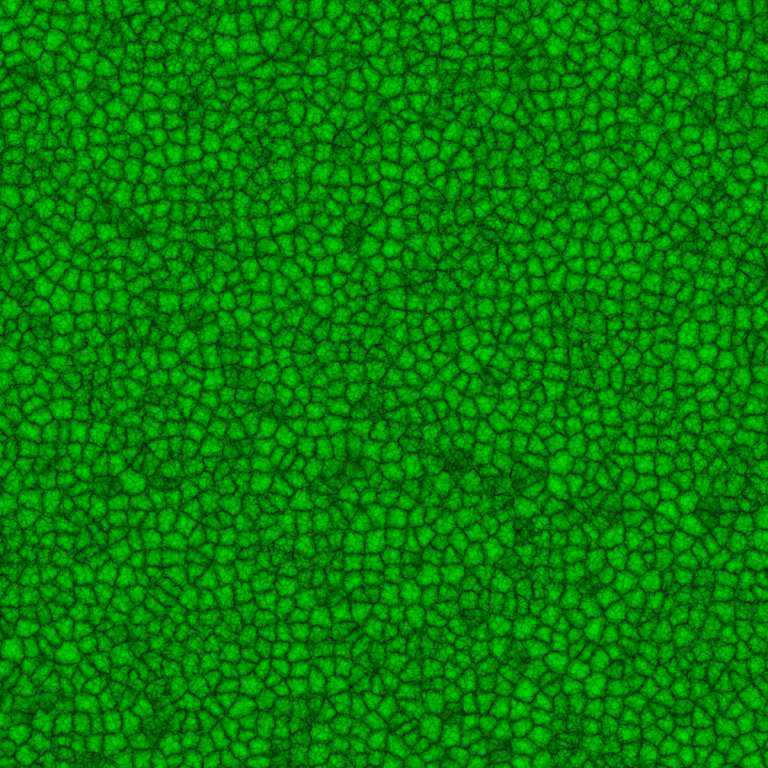
This texture is drawn by a three.js fragment shader. Its source:

```glsl
// Mossy green skin of small packed cells parted by thin dark creases.
// Three rotated octaves of cellular noise (second minus first distance)
// are layered, with slow sine patches where the fine grain takes over.

varying vec2 vUv;

const float CELLS_ACROSS = 42.0;
const float JITTER = 0.94;
const float CREASE_SHARPNESS = 3.3;
const float DARKEST_GREEN = 0.055;
const float GREEN_RANGE = 0.85;

vec2 hash2(vec2 p) {
  vec3 q = fract(p.xyx * vec3(0.1031, 0.1030, 0.0973));
  q += dot(q, q.yzx + 33.33);
  return fract((q.xx + q.yz) * q.zy);
}

// Gap between the nearest and second nearest cell centres
float cellGap(vec2 p) {
  vec2 cell = floor(p);
  vec2 local = fract(p);
  float nearest = 8.0;
  float second = 8.0;
  for (int y = -1; y <= 1; y++) {
    for (int x = -1; x <= 1; x++) {
      vec2 offset = vec2(float(x), float(y));
      vec2 centre = offset + 0.5 + JITTER * (hash2(cell + offset) - 0.5);
      float d = length(centre - local);
      second = min(second, max(nearest, d));
      nearest = min(nearest, d);
    }
  }
  return second - nearest;
}

// Rounded cell: dark at the crease, levelling off towards the middle
float pillow(vec2 p, float sharpness) {
  float gap = cellGap(p);
  return 1.0 - exp(-sharpness * sqrt(gap * gap + 0.0004));
}

vec2 rotate(vec2 p, float angle) {
  float c = cos(angle);
  float s = sin(angle);
  return vec2(c * p.x - s * p.y, s * p.x + c * p.y);
}

// Slow uneven patches, about -1 to 1
float patches(vec2 p) {
  float a = sin(p.x * 19.0 + 2.0 * sin(p.y * 13.0 + 1.0));
  float b = sin(p.y * 23.0 + 2.0 * sin(p.x * 17.0 + 4.0));
  float c = sin((p.x + p.y) * 37.0 + 1.5 * sin((p.x - p.y) * 29.0));
  return (a + b + c) / 3.0;
}

// Small wobble that roughens the straight cell borders
vec2 wobble(vec2 p, float amount) {
  return amount * (sin(p.yx * 5.3 + 1.7 * sin(p * 3.1)) + 0.6 * sin(p.yx * 11.7 + p));
}

float mossHeight(vec2 uv) {
  float patchiness = patches(uv);
  vec2 p = uv * CELLS_ACROSS + 7.0;
  p += wobble(p, 0.035);
  float coarse = pillow(p, CREASE_SHARPNESS);
  float medium = pillow(rotate(p, 0.7) * 2.03 + 31.0, CREASE_SHARPNESS);
  float fine = pillow(rotate(p, 1.9) * 4.1 + 67.0, CREASE_SHARPNESS);
  float coarseShare = 0.55 + 0.10 * patchiness;
  float grain = mix(medium, fine, 0.4);
  return mix(grain, coarse, coarseShare) + 0.03 * patchiness;
}

void main() {
  float green = DARKEST_GREEN + GREEN_RANGE * mossHeight(vUv);
  gl_FragColor = vec4(0.0, clamp(green, 0.0, 1.0), 0.0, 1.0);
}
```
